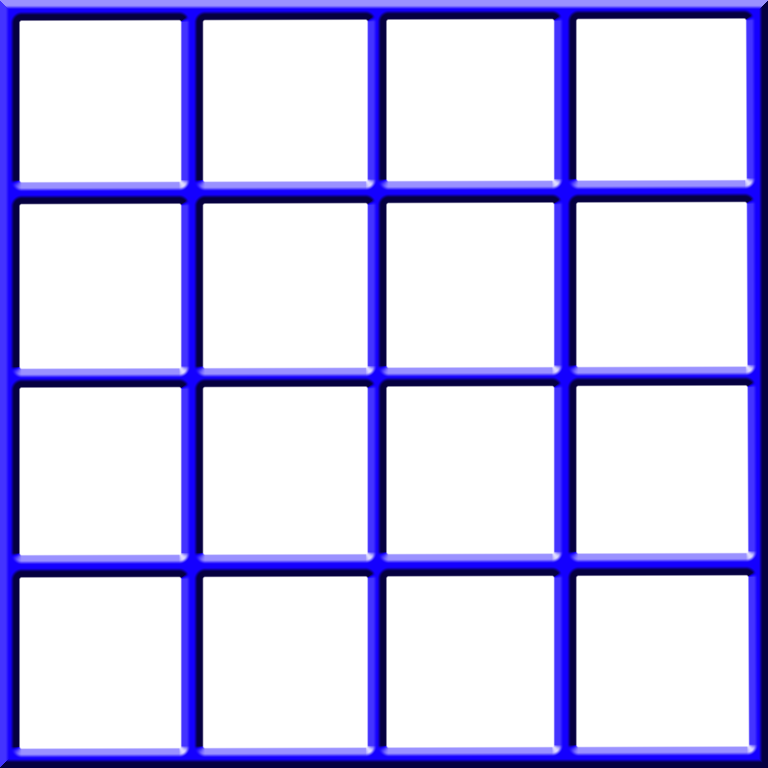
Reproduce this pattern procedurally as a three.js fragment shader.

```glsl
// A glossy blue lattice of four by four white panes with bevelled bars.
// Each bar point finds its nearest edge, whose facing direction sets the
// bevel colour; the panes are slightly uneven and the rows tilt a little.

varying vec2 vUv;

const int PANES = 4;
const float SOFT = 0.0014;         // half width of the smoothed pane edge
const float CORNER = 0.003;        // pane corner radius
const vec3 WHITE = vec3(1.0);
const vec3 BLUE = vec3(0.08, 0.0, 1.0);
const vec3 NAVY = vec3(0.02, 0.0, 0.25);
const vec2 LIGHT = vec2(-0.2, -0.57);

// Start and end of a pane along one axis; the last one is stretched.
vec2 paneSpan(float i) {
  float last = max(i - 2.0, 0.0);
  return vec2(0.0254 + 0.2389 * i + 0.0083 * last,
              0.2360 + 0.2428 * i + 0.0091 * last);
}

// Slight slope of the rows and lean of the rightmost bar.
vec2 unevenness(vec2 p) {
  float lean = 0.004 * (0.5 - p.y) * smoothstep(0.8, 0.96, p.x);
  return vec2(lean, 0.003 * (p.x - 0.5));
}

// Keeps the nearer of two edges, stored as (facing direction, distance).
vec3 nearer(vec3 a, vec3 b) {
  return a.z < b.z ? a : b;
}

// Edge of a rounded pane, facing into the pane.
vec3 paneEdge(vec2 p, vec2 lo, vec2 hi) {
  vec2 away = p - clamp(p, lo + CORNER, hi - CORNER);
  float len = length(away);
  return vec3(-away / max(len, 0.00001), len - CORNER);
}

// Outer border of the lattice, facing outward.
vec3 borderEdge(vec2 p) {
  vec3 sides = nearer(vec3(-1.0, 0.0, p.x), vec3(1.0, 0.0, 1.0 - p.x));
  vec3 ends = nearer(vec3(0.0, -1.0, p.y), vec3(0.0, 1.0, 1.0 - p.y));
  return nearer(sides, ends);
}

// Bevel colour by facing, with a pale glint in the lit corners.
vec3 bevelColor(vec2 facing) {
  float lit = dot(facing, LIGHT);
  float glint = 2.0 * max(-facing.x, 0.0) * max(-facing.y, 0.0);
  vec3 color = mix(BLUE, WHITE, clamp(lit + 0.3 * glint, 0.0, 1.0));
  return mix(color, NAVY, clamp(-5.0 * lit, 0.0, 1.0));
}

void main() {
  // Rows are measured downward from the top.
  vec2 p = vec2(vUv.x, 1.0 - vUv.y);
  vec2 q = p + unevenness(p);

  // Nearest pane edge
  vec3 pane = vec3(0.0, 0.0, 1.0);
  for (int j = 0; j < PANES; j++) {
    vec2 row = paneSpan(float(j));
    for (int i = 0; i < PANES; i++) {
      vec2 column = paneSpan(float(i));
      pane = nearer(pane, paneEdge(q, vec2(column.x, row.x),
                                   vec2(column.y, row.y)));
    }
  }

  // Bevelled bars with a flat blue ridge
  vec3 edge = nearer(pane, borderEdge(p));
  float ridge = smoothstep(0.0065, 0.0125, edge.z);
  vec3 bar = mix(bevelColor(edge.xy), BLUE, ridge);

  // White panes
  vec3 color = mix(WHITE, bar, smoothstep(-SOFT, SOFT, pane.z));
  gl_FragColor = vec4(color, 1.0);
}
```
